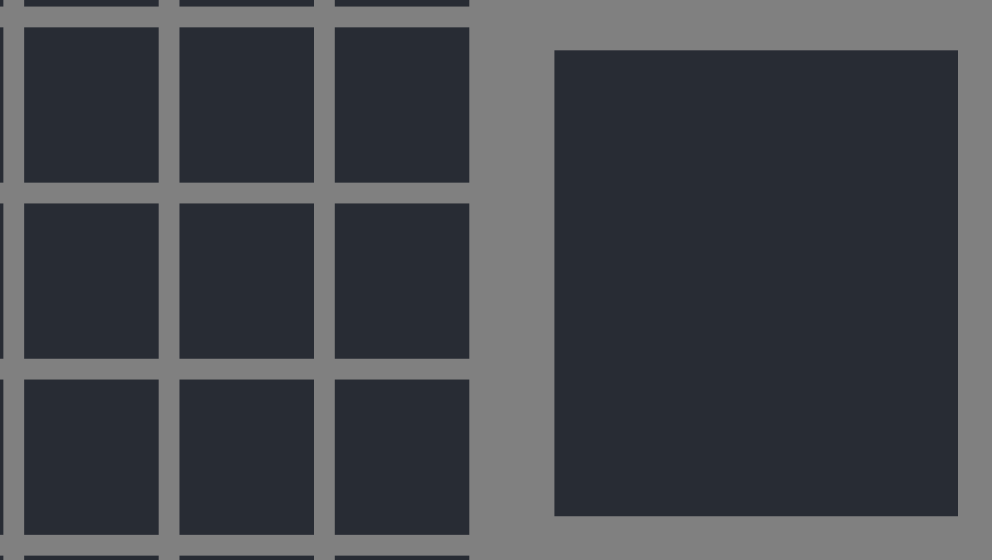
Left: the whole. Right: its middle third, enlarged.
Write a Shadertoy shader that draws this pattern.

```glsl
// Grid of plain dark upright tiles separated by even grey bands.
#define UNIT (1.0 / 512.0)             // design unit as a share of canvas height
#define PITCH (vec2(142.0, 161.0) * UNIT)
#define BAND_WIDTH (19.0 * UNIT)
#define GRID_SHIFT (vec2(2.5, -1.0) * UNIT)
#define TILE_COLOR vec3(0.157, 0.173, 0.204)
#define BAND_COLOR vec3(0.502)

// Coverage of a centred box, filtered over one pixel on each axis.
float boxCoverage(vec2 p, vec2 halfSize, float pixel) {
    vec2 inside = clamp((halfSize - abs(p)) / pixel + 0.5, 0.0, 1.0);
    return inside.x * inside.y;
}

void mainImage(out vec4 fragColor, in vec2 fragCoord) {
    float pixel = 1.0 / iResolution.y;
    vec2 p = (fragCoord - 0.5 * iResolution.xy) * pixel - GRID_SHIFT;

    // Repeat around each tile centre.
    vec2 cell = (fract(p / PITCH + 0.5) - 0.5) * PITCH;
    vec2 halfTile = 0.5 * (PITCH - BAND_WIDTH);

    float tile = boxCoverage(cell, halfTile, pixel);
    fragColor = vec4(mix(BAND_COLOR, TILE_COLOR, tile), 1.0);
}
```
